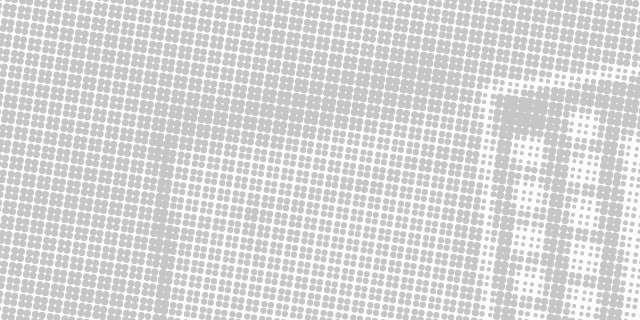
A Shadertoy shader for this pattern:

```glsl
const vec3 PAPER = vec3(0.99);
const vec3 INK = vec3(0.775);
const float ROWS = 42.7;          // dots per canvas height
const float SCREEN_ANGLE = 0.152; // clockwise tilt of the dot rows
const float DOT_POWER = 2.2;      // 2 is a circle, higher is squarer
const float PAIR_SHIFT = 0.05;    // neighbouring dots lean together
const float EDGE_SOFTNESS = 0.55; // in output pixels
const float BASE_RADIUS = 0.472;  // in dot cells
const float GRAIN = 0.035;
const float WALL_X = 1.523;
const float BAY_PITCH = 0.17;
const float PANE_PITCH = 0.137;

vec2 hashGradient(vec2 cell) {
    float h = fract(sin(dot(cell, vec2(127.1, 311.7))) * 43758.5);
    return vec2(cos(6.2832 * h), sin(6.2832 * h));
}

float gradientNoise(vec2 p) {
    vec2 i = floor(p), f = fract(p);
    vec2 u = f * f * (3.0 - 2.0 * f);
    float a = dot(hashGradient(i), f);
    float b = dot(hashGradient(i + vec2(1, 0)), f - vec2(1, 0));
    float c = dot(hashGradient(i + vec2(0, 1)), f - vec2(0, 1));
    float d = dot(hashGradient(i + 1.0), f - 1.0);
    return mix(mix(a, b, u.x), mix(c, d, u.x), u.y);
}

float softBox(vec2 p, vec2 center, vec2 halfSize, float soft) {
    vec2 d = abs(p - center) - halfSize;
    return 1.0 - smoothstep(-soft, soft, max(d.x, d.y));
}

// Light panes stacked in three tall bays
float windowLight(vec2 p) {
    float light = 0.0;
    for (int i = 0; i < 3; i++) {
        float x = WALL_X + 0.131 + BAY_PITCH * float(i);
        float top = i == 1 ? 0.665 : 0.585;
        float bay = softBox(p, vec2(x, top - 0.5), vec2(0.05, 0.5), 0.016);
        float pane = 0.5 + 0.5 * cos(6.2832 * (top - 0.06 - p.y) / PANE_PITCH);
        float bars = i == 2 ? 0.8 : 0.35;
        light = max(light, bay * mix(bars, 1.0, smoothstep(0.1, 0.5, pane)));
    }
    return light;
}

// Dot radius across the canvas, in dot cells
float toneRadius(vec2 p) {
    float radius = BASE_RADIUS + GRAIN * gradientNoise(p * vec2(5.0, 7.0));

    // Sloping shade with a paler field beneath it
    float slope = p.y - 0.61 - 0.166 * (p.x - 0.52);
    float span = smoothstep(0.35, 0.65, p.x) * (1.0 - smoothstep(1.35, 1.5, p.x));
    radius += 0.045 * span * exp(-pow(slope / 0.08, 2.0));
    radius -= 0.055 * span * smoothstep(0.06, 0.16, -slope);
    float lowerSlope = p.y - 0.38 - 0.29 * (p.x - 0.96);
    radius += 0.035 * span * exp(-pow(lowerSlope / 0.04, 2.0));

    // Upright posts
    radius += 0.12 * softBox(p, vec2(0.51, 0.25), vec2(0.022, 0.31), 0.02);
    radius += 0.05 * softBox(p, vec2(0.795, 0.27), vec2(0.018, 0.09), 0.02);

    // Wall with a bright outline and dark frame
    float roof = 0.72 + 0.126 * (p.x - WALL_X);
    float inside = min(p.x - WALL_X, roof - p.y);
    float wall = mix(0.53, 0.63, softBox(p, vec2(1.63, 0.64), vec2(0.06, 0.05), 0.03));
    wall = mix(wall, 0.27, windowLight(p));
    radius = mix(radius, wall, smoothstep(0.015, 0.04, inside));
    float outline = 1.0 - smoothstep(0.008, 0.03, abs(inside));
    return mix(radius, 0.29, outline);
}

float dotDistance(vec2 offset, float radius) {
    vec2 q = pow(abs(offset) + 1e-4, vec2(DOT_POWER));
    return pow(q.x + q.y, 1.0 / DOT_POWER) - radius;
}

void mainImage(out vec4 fragColor, in vec2 fragCoord) {
    vec2 p = fragCoord / iResolution.y;
    float c = cos(SCREEN_ANGLE), s = sin(SCREEN_ANGLE);
    mat2 tilt = mat2(c, s, -s, c);
    vec2 grid = tilt * p * ROWS;

    // Neighbours are included so that large dots can merge
    float dist = 1e3;
    for (int y = -1; y <= 1; y++) {
        for (int x = -1; x <= 1; x++) {
            vec2 cell = floor(grid) + vec2(x, y);
            vec2 lean = PAIR_SHIFT * (1.0 - 2.0 * mod(cell, 2.0));
            vec2 center = cell + 0.5 + lean;
            float radius = toneRadius(center * tilt / ROWS);
            dist = min(dist, dotDistance(grid - center, radius));
        }
    }

    float soft = EDGE_SOFTNESS * ROWS / iResolution.y;
    float ink = 1.0 - smoothstep(-soft, soft, dist);
    fragColor = vec4(mix(PAPER, INK, ink), 1.0);
}
```
